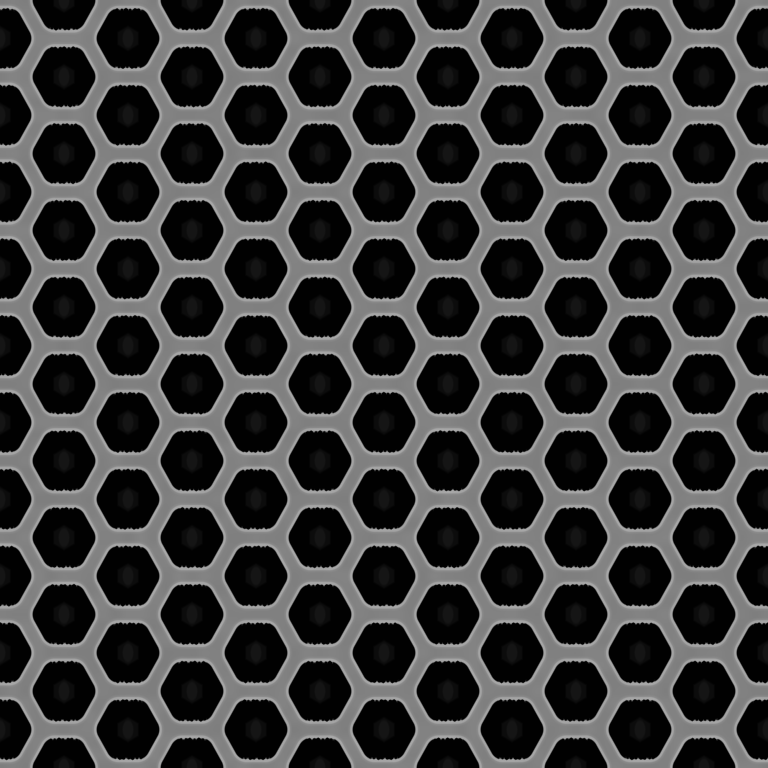
This pattern is drawn by a Shadertoy shader. Its source:

```glsl
// Grey metal grille of rounded hexagonal holes with pale rims over a black backing.

float hash(vec2 p) {
    vec3 h = fract(p.xyx * vec3(0.1031, 0.1030, 0.0973));
    h += dot(h, h.yzx + 33.33);
    return fract((h.x + h.y) * h.z);
}

// Value noise that wraps after a whole number of cells
float wrapNoise(vec2 p, float period) {
    vec2 i = floor(p), f = fract(p);
    f = f * f * (3.0 - 2.0 * f);
    vec2 a = mod(i, period), b = mod(i + 1.0, period);
    return mix(mix(hash(a), hash(vec2(b.x, a.y)), f.x),
               mix(hash(vec2(a.x, b.y)), hash(b), f.x), f.y);
}

// Signed distance to a flat-topped hexagon
float hexagon(vec2 p, float apothem) {
    const vec3 k = vec3(-0.8660, 0.5, 0.5774);
    p = abs(p);
    p -= 2.0 * min(dot(k.xy, p), 0.0) * k.xy;
    p -= vec2(clamp(p.x, -k.z * apothem, k.z * apothem), apothem);
    return length(p) * sign(p.y);
}

void mainImage(out vec4 fragColor, in vec2 fragCoord) {
    vec2 uv = fragCoord / iResolution.xy;
    vec2 grid = uv * vec2(6.0, 10.0);
    vec2 stretch = vec2(1.732, 1.0);
    float soft = max(0.012, 8.0 / iResolution.y);

    // Nearest centre of the two interleaved lattices
    vec2 odd = (fract(grid + vec2(0.0, 0.5)) - 0.5) * stretch;
    vec2 even = (fract(grid + vec2(0.5, 0.0)) - 0.5) * stretch;
    vec2 q = dot(odd, odd) < dot(even, even) ? odd : even;
    vec2 id = mod(round(2.0 * (grid - q / stretch)), vec2(12.0, 20.0));
    float seed = hash(id + 7.0);

    // Hole outline, slightly ragged along its flat top and bottom
    float d = hexagon(q, 0.222) - 0.168;
    float flatEdge = smoothstep(0.30, 0.36, abs(q.y)) * smoothstep(0.22, 0.14, abs(q.x));
    float ragged = sin(q.x * 75.0 + 6.28 * seed) * sin(q.x * 31.0 + 17.0 * seed + sign(q.y));
    float edge = d + flatEdge * (0.004 + 0.010 * ragged);

    // Metal web with faint mottling and a soft shoulder beside the rim
    float mottle = wrapNoise(uv * 60.0, 60.0) - 0.5;
    float metal = 0.505 + 0.025 * mottle + 0.035 * smoothstep(0.075, 0.035, d);
    float rim = smoothstep(0.046, 0.022, d);
    metal = mix(metal, 0.645 + 0.03 * mottle, rim);

    // Black backing with a dim nested glow at the centre
    float backing = 0.004;
    backing += 0.042 * smoothstep(0.018, -0.018, hexagon(q.yx, 0.14));
    backing += 0.035 * smoothstep(1.15, 0.8, length(q / vec2(0.075, 0.125)));

    // Broken dark lip just inside the flat edges
    float lip = flatEdge * smoothstep(0.1, 0.5, ragged) * smoothstep(-0.035, -0.015, d);
    backing = mix(backing, 0.2, lip);

    float grey = mix(backing, metal, smoothstep(-soft, soft, edge));
    fragColor = vec4(vec3(grey), 1.0);
}
```
